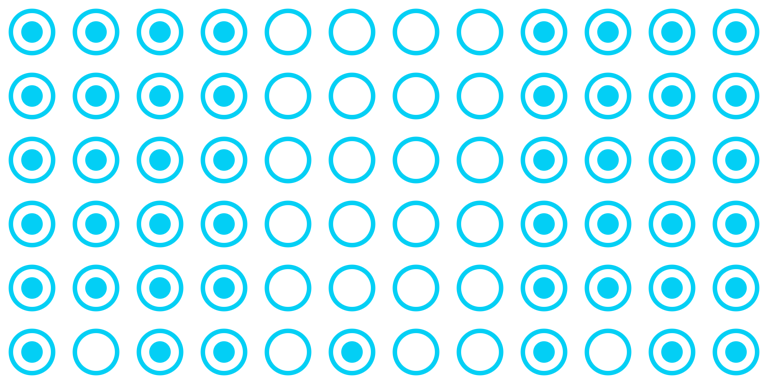
Give the GLSL for this pattern, as a WebGL 1 fragment shader.

```glsl
precision highp float;
// Draws a grid of thin cyan rings on white, with dots in alternating bands of columns.

uniform vec2 u_resolution;

const vec2 GRID = vec2(12.0, 6.0);   // repeats across and down
const float BAND = 4.0;              // columns per band
const float RING_RADIUS = 0.33;      // sizes in cell units
const float RING_WIDTH = 0.07;
const float DOT_RADIUS = 0.168;
const vec3 PAPER = vec3(1.0);
const vec3 CYAN = vec3(0.01, 0.81, 0.96);

float discDistance(vec2 p, float radius) {
  return length(p) - radius;
}

float ringDistance(vec2 p, float radius, float width) {
  return abs(discDistance(p, radius)) - 0.5 * width;
}

float coverage(float distance, float softness) {
  return 1.0 - smoothstep(-softness, softness, distance);
}

// 1 where the cell holds a dot, 0 where its ring is empty
float hasDot(vec2 cell) {
  float emptyBand = mod(floor(cell.x / BAND), 2.0);
  // The second column of each band is inverted in the bottom row
  float column = mod(cell.x, BAND);
  float inverted = (1.0 - step(0.5, cell.y)) * (1.0 - step(0.5, abs(column - 1.0)));
  return abs(1.0 - emptyBand - inverted);
}

void main() {
  vec2 grid = gl_FragCoord.xy / u_resolution * GRID;
  vec2 cell = floor(grid);
  vec2 p = fract(grid) - 0.5;
  float softness = 0.75 * GRID.y / u_resolution.y;

  float ring = coverage(ringDistance(p, RING_RADIUS, RING_WIDTH), softness);
  float dot_ = coverage(discDistance(p, DOT_RADIUS), softness) * hasDot(cell);

  gl_FragColor = vec4(mix(PAPER, CYAN, max(ring, dot_)), 1.0);
}
```
